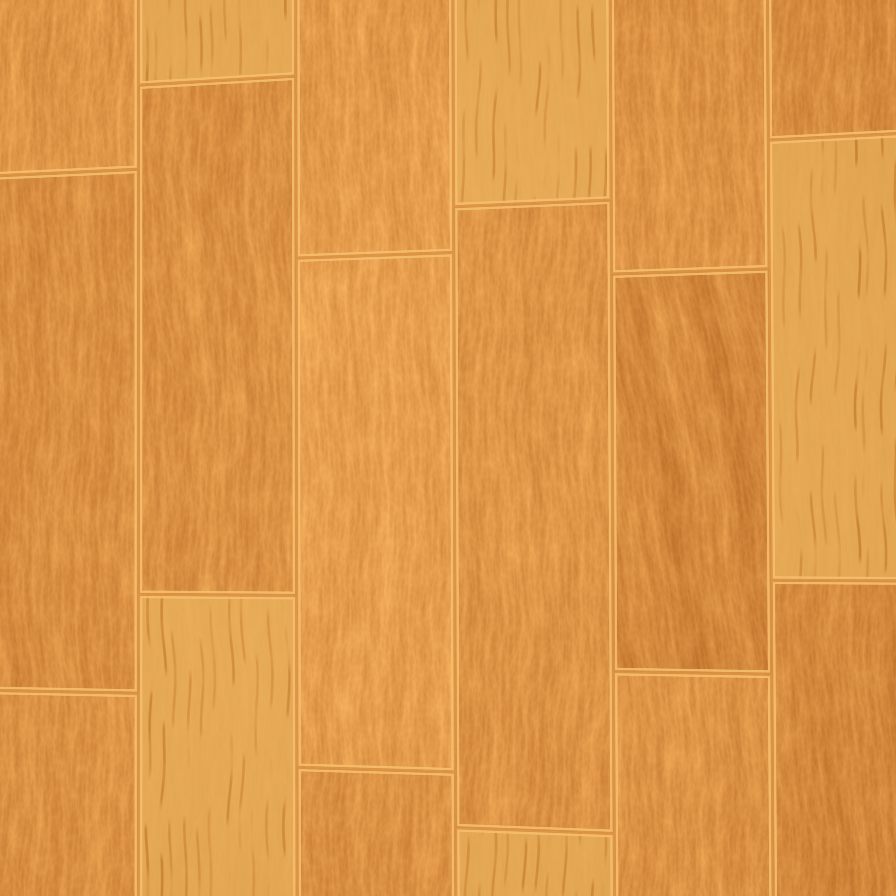
Give the GLSL for this texture, as a WebGL 1 fragment shader.

```glsl
precision highp float;
// Honey-coloured wood planks in six staggered columns with pale double-line joints.
uniform vec2 u_resolution;

const vec3 DARK_WOOD = vec3(0.775, 0.475, 0.19);
const vec3 BRIGHT_WOOD = vec3(0.945, 0.67, 0.345);
const vec3 PALE_WOOD = vec3(0.915, 0.675, 0.35);
const vec3 GROUT = vec3(0.965, 0.755, 0.44);
const vec3 GROOVE = vec3(0.86, 0.57, 0.26);
const float COLUMN_WIDTH = 0.1763;

float hash(vec2 p) {
  return fract(sin(dot(p, vec2(127.1, 311.7))) * 43758.5);
}

// Distance to the nearest jittered cell point.
float cellular(vec2 p) {
  vec2 cell = floor(p);
  float nearest = 2.0;
  for (int j = -1; j <= 1; j++) {
    for (int i = -1; i <= 1; i++) {
      vec2 c = cell + vec2(float(i), float(j));
      vec2 point = c + vec2(hash(c), hash(c + 41.3));
      nearest = min(nearest, distance(p, point));
    }
  }
  return nearest;
}

// Value for one of six columns.
float pick(float column, vec3 a, vec3 b) {
  vec3 v = column < 2.5 ? a : b;
  float k = mod(column, 3.0);
  return k < 0.5 ? v.x : (k < 1.5 ? v.y : v.z);
}

// Lightness of a plank: row 0 is the bottom, 2 the top.
float plankTone(float column, float row) {
  if (row < 0.5) return pick(column, vec3(0.72, 0.97, 0.66), vec3(0.97, 0.72, 0.56));
  if (row < 1.5) return pick(column, vec3(0.59, 0.58, 0.82), vec3(0.65, 0.43, 0.97));
  return pick(column, vec3(0.80, 0.97, 0.80), vec3(0.97, 0.70, 0.66));
}

// Dense pores and soft bands, centred on zero.
float denseGrain(vec2 p, float seed, float slant) {
  p.x += slant * p.y + 0.004 * sin(p.y * 13.0 + seed * 6.3)
       + 0.0015 * sin(p.y * 41.0 + p.x * 30.0);
  vec2 q = p + seed * vec2(3.7, 5.1);
  float strands = cellular(q * vec2(105.0, 7.0)) - 0.48;
  float pores = cellular(q * vec2(190.0, 28.0)) - 0.48;
  float specks = cellular(q * vec2(310.0, 130.0)) - 0.48;
  float bands = sin(q.x * 71.0 + 1.5 * sin(q.y * 5.0)) + 0.6 * sin(q.x * 163.0 + q.y * 4.0);
  return 0.36 * strands + 0.40 * pores + 0.22 * specks + (0.045 + 0.5 * slant) * bands;
}

// Sparse, broken, wandering dark lines, 0 to 1.
float sparseStreaks(vec2 p, float seed, float pixel) {
  float spacing = 0.0155;
  p.x += 0.0025 * sin(p.y * 19.0 + seed * 20.0) + 0.0012 * sin(p.y * 57.0 + seed * 9.0);
  float lane = floor(p.x / spacing);
  float h = hash(vec2(lane, seed));
  float offset = abs(p.x - (lane + 0.25 + 0.5 * h) * spacing);
  float dashes = sin(p.y * (28.0 + 16.0 * h) + h * 40.0) + 0.6 * sin(p.y * 83.0 + h * 70.0);
  float line = 1.0 - smoothstep(0.0006, 0.0012 + pixel, offset);
  return line * smoothstep(-0.5, 0.7, dashes) * (0.4 + 0.6 * h);
}

// Band of given half width around a centre offset.
float band(float d, float centre, float halfWidth, float pixel) {
  return 1.0 - smoothstep(halfWidth - 0.5 * pixel, halfWidth + 0.5 * pixel, abs(d - centre));
}

void main() {
  vec2 uv = gl_FragCoord.xy / u_resolution;
  float pixel = 1.0 / min(u_resolution.x, u_resolution.y);

  // Columns fan out slightly towards the bottom.
  float width = COLUMN_WIDTH + 0.0016 * (0.5 - uv.y);
  float across = (uv.x - 0.1545) / width + 1.0;
  float column = clamp(floor(across), 0.0, 5.0);
  float local = across - column;

  // Two staggered joints cut each column into three planks.
  float lower = pick(column, vec3(0.228, 0.336, 0.141), vec3(0.073, 0.249, 0.352));
  float upper = pick(column, vec3(0.807, 0.910, 0.715), vec3(0.773, 0.697, 0.848));
  float y = uv.y - 0.02 * (local - 0.5) * (uv.y - 0.4);
  float row = step(lower, y) + step(upper, y);
  float seed = hash(vec2(column + 1.0, row + 7.0));
  float tone = plankTone(column, row);
  float pale = step(0.9, tone);

  // Wood colour, a little darker towards the corners.
  vec2 fromCentre = uv - vec2(0.45, 0.52);
  float vignette = 0.55 * dot(fromCentre, fromCentre);
  float grain = denseGrain(uv, seed, 0.9 * max(0.0, 0.6 - tone));
  vec3 wood = mix(DARK_WOOD, BRIGHT_WOOD, clamp(tone + grain - vignette, -0.1, 1.15));
  vec3 smoothWood = PALE_WOOD + 0.035 * grain - 0.13 * vignette;
  smoothWood -= vec3(0.10, 0.13, 0.12) * sparseStreaks(uv, seed, pixel);
  vec3 color = mix(wood, smoothWood, pale);

  // Joints: two pale lines beside a darker groove.
  float side = min(local, 1.0 - local) * width;
  float end = min(abs(y - lower), abs(y - upper));
  float edge = min(side, end);
  color = mix(color, GROOVE, 0.8 * band(edge, 0.0, 0.0030, pixel));
  color = mix(color, GROUT, 0.85 * band(edge, 0.0031, 0.0013, pixel));
  gl_FragColor = vec4(clamp(color, 0.0, 1.0), 1.0);
}
```
